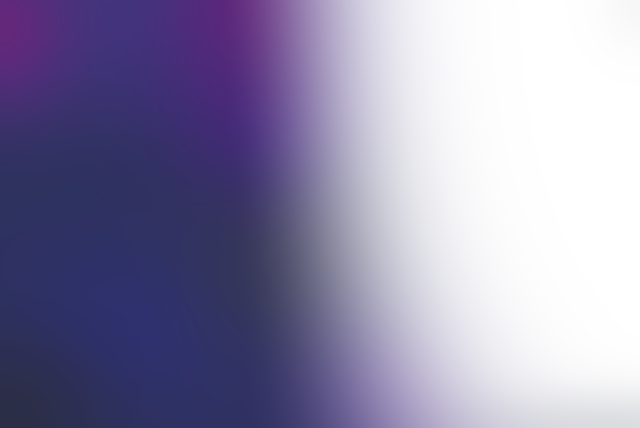
This background is drawn by a WebGL 2 fragment shader. Its source:

```glsl
#version 300 es
precision highp float;
// A soft blurred backdrop: a night-blue field with violet and plum glows on
// the left melts into a wide white light on the right. The field is a stack
// of Gaussian glows; the light is a curved front with a long smooth tail.

uniform vec2 u_resolution;
out vec4 fragColor;

// Colours
const vec3 NIGHT    = vec3(0.180, 0.195, 0.370);
const vec3 TWILIGHT = vec3(0.245, 0.210, 0.490);
const vec3 MAGENTA  = vec3(0.390, 0.155, 0.480);
const vec3 PLUM     = vec3(0.360, 0.150, 0.480);
const vec3 VIOLET   = vec3(0.250, 0.160, 0.480);
const vec3 INDIGO   = vec3(0.180, 0.190, 0.450);
const vec3 DUSK     = vec3(0.170, 0.180, 0.275);
const vec3 SLATE    = vec3(0.210, 0.220, 0.330);
const vec3 WHITE    = vec3(1.0);
const vec3 HAZE     = vec3(0.830, 0.835, 0.850);

// Light front, in canvas heights
const float FRONT_X     = 0.50;  // where the light begins at the top
const float FRONT_SLANT = 0.07;  // shift of that start toward the bottom
const float FADE_TOP    = 0.29;  // fade length at the top
const float FADE_GROWTH = 0.17;  // extra fade length at the bottom

// Elliptical Gaussian falloff, 1 at the centre
float glow(vec2 p, vec2 centre, vec2 radii) {
    vec2 d = (p - centre) / radii;
    return exp(-dot(d, d));
}

// Dark colour field
vec3 nightField(vec2 p) {
    vec3 c = mix(NIGHT, TWILIGHT, smoothstep(0.56, 0.97, p.y));
    c = mix(c, INDIGO,  glow(p, vec2(0.30, 0.22), vec2(0.30, 0.20)));
    c = mix(c, DUSK,    glow(p, vec2(0.00, 0.02), vec2(0.26, 0.22)));
    c = mix(c, SLATE,   glow(p, vec2(0.68, 0.40), vec2(0.22, 0.25)));
    c = mix(c, VIOLET,  glow(p, vec2(0.64, 0.76), vec2(0.24, 0.22)));
    c = mix(c, VIOLET,  glow(p, vec2(0.96, 0.05), vec2(0.25, 0.25)));
    c = mix(c, PLUM,    glow(p, vec2(0.58, 1.00), vec2(0.19, 0.24)));
    c = mix(c, MAGENTA, glow(p, vec2(0.00, 0.94), vec2(0.16, 0.18)));
    return c;
}

// Coverage of the white light: quick rise, long tail, wider at the bottom
float lightCoverage(vec2 p) {
    float depth = 1.0 - p.y;
    float start = FRONT_X + FRONT_SLANT * depth;
    float fade = FADE_TOP + FADE_GROWTH * depth * depth * depth;
    float d = max(p.x - start, 0.0) / fade;
    return 1.0 - exp(-d * d);
}

void main() {
    vec2 p = gl_FragCoord.xy / u_resolution.y;
    float right = u_resolution.x / u_resolution.y;

    // Pale haze in the right-hand corners of the light
    float haze = 0.75 * glow(p, vec2(right, 0.0), vec2(0.35, 0.09))
               + 0.20 * glow(p, vec2(right, 1.0), vec2(0.10, 0.12));
    vec3 light = mix(WHITE, HAZE, haze);

    fragColor = vec4(mix(nightField(p), light, lightCoverage(p)), 1.0);
}
```
